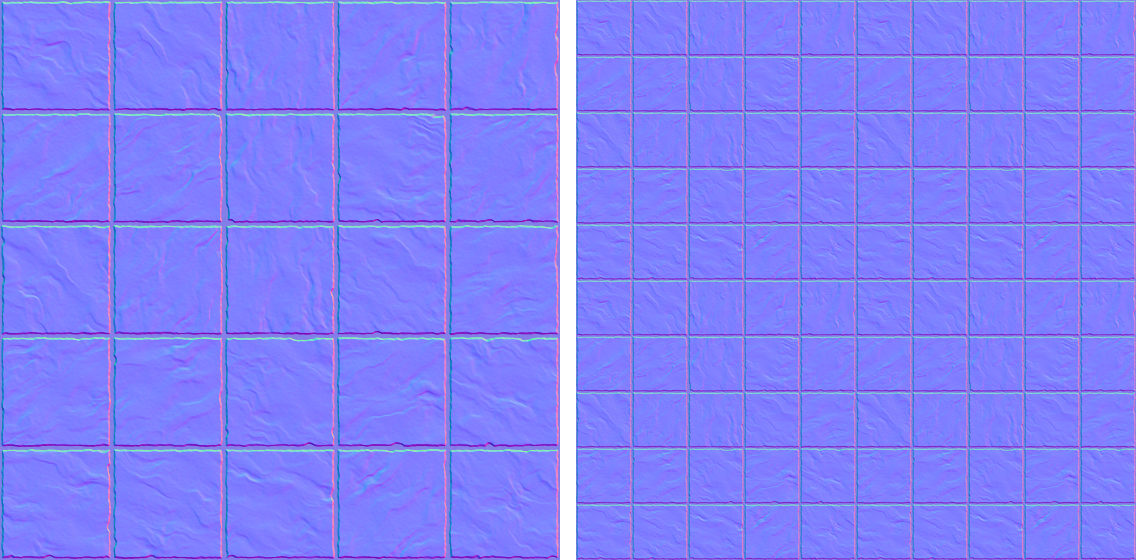
Left, the tile; right, the same tile 2 across and 2 down.
Reproduce this texture map procedurally as a WebGL 1 fragment shader.

```glsl
precision highp float;
uniform vec2 u_resolution;

// Lengths are in tile widths unless noted.
const float TILES = 5.0;            // repeats across and down
const float TILE_HALF = 0.485;      // half width of a tile; the rest is joint
const float CORNER = 0.010;
const float BEVEL_WIDTH = 0.017;
const float BEVEL_DEPTH = 0.020;
const float EDGE_WOBBLE = 0.009;
const float CHIP_DEPTH = 0.020;
const float WARP = 0.13;
const float SWELL = 0.009;          // broad undulation
const float LEDGE = 0.0046;         // cleft steps along the strata
const float LUMP = 0.0046;
const float GRAIN = 0.0007;
const float JOINT_GRAIN = 0.0015;
const float STEP = 0.0045;          // slope sampling distance
const vec3 JOINT_TINT = vec3(1.03, 0.99, 0.91);
const float NO_WRAP = 4096.0;

vec2 hash2(vec2 p) {
  vec3 q = fract(p.xyx * vec3(0.1031, 0.1030, 0.0973));
  q += dot(q, q.yzx + 33.33);
  return fract((q.xx + q.yz) * q.zy);
}

float cornerDot(vec2 cell, vec2 f, vec2 corner, float period) {
  float a = 6.2832 * hash2(mod(cell + corner, period)).x;
  return dot(vec2(cos(a), sin(a)), f - corner);
}

// Gradient noise, about -0.7 to 0.7, wrapping after a whole period
float noise(vec2 p, float period) {
  vec2 i = floor(p);
  vec2 f = p - i;
  vec2 u = f * f * f * (f * (f * 6.0 - 15.0) + 10.0);
  float low = mix(cornerDot(i, f, vec2(0.0), period),
                  cornerDot(i, f, vec2(1.0, 0.0), period), u.x);
  float high = mix(cornerDot(i, f, vec2(0.0, 1.0), period),
                   cornerDot(i, f, vec2(1.0), period), u.x);
  return mix(low, high, u.y);
}

float noise(vec2 p) { return noise(p, NO_WRAP); }

vec2 tileSeed(vec2 p) {
  return hash2(mod(floor(p), TILES) + 17.0);
}

// 0 in the joint, 1 on the face, with worn and chipped borders
float tileRise(vec2 p) {
  vec2 local = fract(p) - 0.5;
  vec2 shift = local + 60.0 * tileSeed(p);
  vec2 q = abs(local) - TILE_HALF + CORNER;
  float inside = CORNER - length(max(q, 0.0)) - min(max(q.x, q.y), 0.0);
  float wear = EDGE_WOBBLE * (noise(shift * 8.0) + 0.7 * noise(shift * 25.0));
  float chip = CHIP_DEPTH * smoothstep(0.25, 0.55, noise(shift * 6.0 + 31.0));
  float width = BEVEL_WIDTH * (1.0 + 0.7 * noise(shift * 11.0 + 53.0));
  return smoothstep(0.0, width, inside - wear - chip);
}

// Split stone with strata running in a direction of its own per tile
float stoneRelief(vec2 p) {
  vec2 seed = tileSeed(p);
  vec2 local = fract(p) - 0.5;
  float angle = mix(-1.0, 1.7, fract(seed.x * 7.0 + seed.y));
  float c = cos(angle), s = sin(angle);
  vec2 q = mat2(c, -s, s, c) * local + 40.0 * seed.yx;
  vec2 w = q + WARP * vec2(noise(q * 3.0), noise(q * 3.3 + 9.0))
             + 0.3 * WARP * vec2(noise(q * 10.0 + 5.0), noise(q * 11.0));

  // Patches of cleft stone between smoother areas
  float rough = smoothstep(-0.3, 0.4, noise(q * 2.4 + 71.0));
  float cleft = smoothstep(-0.35, 0.3, noise(q * 2.8 + 87.0));

  float h = SWELL * noise(w * vec2(1.8, 5.0));
  float fold = noise(w * vec2(1.7, 6.0) + 13.0);
  h += LEDGE * cleft * smoothstep(-0.08, 0.16, fold);
  fold = noise(w * vec2(2.6, 8.0) + 47.0);
  h -= LEDGE * rough * smoothstep(0.05, 0.32, fold);

  h += LUMP * rough * noise(w * vec2(7.0, 13.0) + 23.0);
  h += 0.45 * LUMP * rough * noise(w * vec2(17.0, 24.0));
  return h + GRAIN * (noise(q * 31.0) + 0.5 * noise(q * 53.0));
}

float surfaceHeight(vec2 p) {
  float joint = JOINT_GRAIN * noise(p * 14.0, TILES * 14.0);
  return mix(joint, BEVEL_DEPTH + stoneRelief(p), tileRise(p));
}

void main() {
  vec2 p = gl_FragCoord.xy / u_resolution * TILES;

  // Slope by central differences
  vec2 e = vec2(STEP, 0.0);
  vec2 slope = vec2(surfaceHeight(p + e.xy) - surfaceHeight(p - e.xy),
                    surfaceHeight(p + e.yx) - surfaceHeight(p - e.yx)) / (2.0 * STEP);
  vec3 normal = normalize(vec3(-slope, 1.0));

  // Encode the normal and dull the joints
  vec3 color = normal * 0.5 + 0.5;
  color *= mix(JOINT_TINT, vec3(1.0), tileRise(p));
  gl_FragColor = vec4(color, 1.0);
}
```
